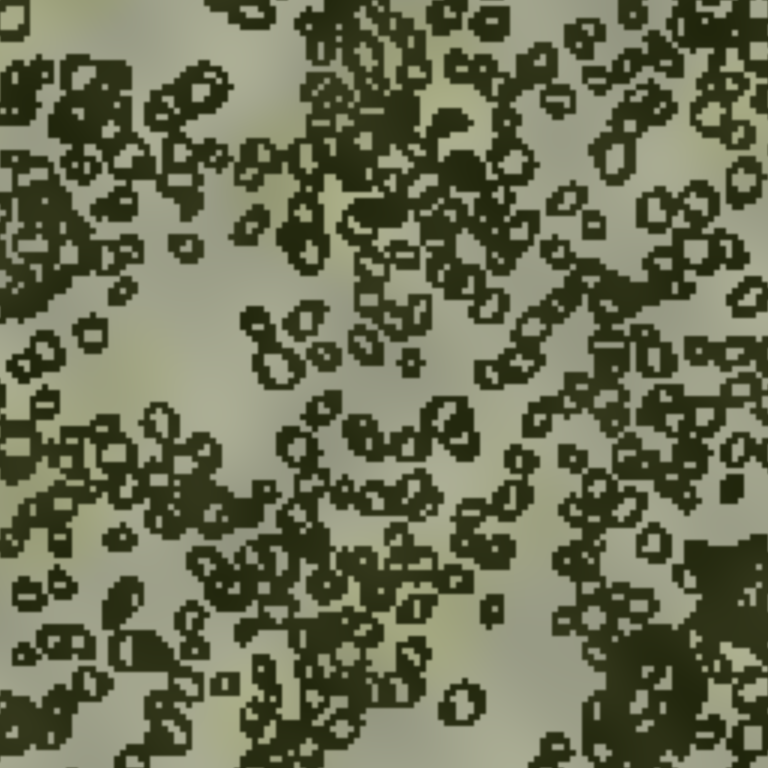
Give the GLSL for this pattern, as a WebGL 1 fragment shader.

```glsl
precision highp float;
// Clustered dark ring cells on a mottled grey-green ground, drawn in coarse soft-edged blocks.

uniform vec2 u_resolution;

const float BLOCKS = 128.0;

vec2 hash2(vec2 p) {
  vec2 k = vec2(dot(p, vec2(127.1, 311.7)), dot(p, vec2(269.5, 183.3)));
  return fract(sin(k) * 43758.545);
}

mat2 rotation(float a) {
  return mat2(cos(a), -sin(a), sin(a), cos(a));
}

// Approximate signed distance to an ellipse with the given radii.
float ellipse(vec2 p, vec2 radii) {
  float k = length(p / radii);
  return k * (k - 1.0) / (length(p / (radii * radii)) + 1e-4);
}

// Layered sines: broad smooth variation, roughly -1 to 1.
float waves(vec2 p) {
  float a = sin(p.x + 1.4 * sin(0.8 * p.y + 1.0));
  float b = sin(0.9 * p.y - 0.5 * p.x + 1.2 * sin(0.7 * p.x + 2.0));
  float c = sin(1.7 * p.x + 1.5 * p.y + 0.6);
  return 0.42 * a + 0.38 * b + 0.2 * c;
}

// Distance to scattered uneven rings, one per grid cell where the cluster is dense.
float ringLayer(vec2 uv, float count, float seed, float stray) {
  vec2 p = uv * count;
  vec2 home = floor(p);
  float nearest = 1.0;
  for (int y = -1; y <= 1; y++) {
    for (int x = -1; x <= 1; x++) {
      vec2 cell = home + vec2(float(x), float(y));
      vec2 place = hash2(cell + seed);
      vec2 shape = hash2(cell + seed + 41.3);
      vec2 style = hash2(cell + seed + 87.9);
      vec2 center = cell + 0.15 + 0.7 * place;
      float density = smoothstep(-0.45, 0.3, waves(center / count * 13.0 + 1.7));
      if (style.x < mix(stray, 0.93, density)) {
        vec2 q = rotation(6.283 * shape.y) * (p - center);
        float radius = mix(0.2, 0.43, shape.x);
        vec2 radii = radius * vec2(1.0, mix(0.62, 1.0, style.y));
        float angle = atan(q.y, q.x + 1e-5);
        float halfWidth = 0.125 * (1.0 + 0.3 * sin(2.0 * angle + 6.283 * place.x));
        nearest = min(nearest, abs(ellipse(q, radii)) - halfWidth);
      }
    }
  }
  return nearest / count;
}

// A thick ring, a curved body and a rod, larger than the other cells.
float largeBodies(vec2 uv) {
  vec2 q = rotation(1.3) * (uv - vec2(0.848, 0.095));
  float thick = abs(ellipse(q, vec2(0.071, 0.045))) - 0.021;
  vec2 c = uv - vec2(0.995, 0.225);
  float curved = max(abs(length(c) - 0.055) - 0.02, c.x - 0.01);
  vec2 s = uv - vec2(0.912, 0.89);
  vec2 axis = vec2(0.06, 0.11);
  float along = clamp(dot(s, axis) / dot(axis, axis), 0.0, 1.0);
  float rod = length(s - axis * along) - 0.009;
  return min(thick, min(curved, rod));
}

// Hard ink value of one block.
float ink(vec2 block) {
  vec2 uv = (block + 0.5) / BLOCKS;
  vec2 bent = uv + 0.004 * sin(uv.yx * 47.0 + vec2(0.0, 2.0));
  float d = ringLayer(bent, 16.0, 3.0, 0.15);
  d = min(d, ringLayer(rotation(0.6) * bent + 2.0, 18.0, 19.0, 0.04));
  return step(min(d, largeBodies(bent)), 0.0);
}

void main() {
  vec2 uv = gl_FragCoord.xy / min(u_resolution.x, u_resolution.y);

  // Blend neighbouring blocks over a narrow band.
  vec2 grid = uv * BLOCKS - 0.5;
  vec2 block = floor(grid);
  vec2 f = smoothstep(0.15, 0.85, fract(grid));
  float low = mix(ink(block), ink(block + vec2(1.0, 0.0)), f.x);
  float high = mix(ink(block + vec2(0.0, 1.0)), ink(block + 1.0), f.x);
  float coverage = mix(low, high, f.y);

  // Mottled ground with faint yellow patches.
  float light = 0.5 + 0.5 * waves(uv * 17.0 + 4.0);
  float warmth = smoothstep(0.0, 0.9, waves(uv * 11.0 + 8.0));
  vec3 ground = mix(vec3(0.57, 0.58, 0.50), vec3(0.675, 0.685, 0.585), light);
  ground += warmth * vec3(0.01, 0.015, -0.045);

  // Olive ink, uneven in depth.
  float depth = 0.5 + 0.5 * waves(uv * 23.0 + 12.0);
  vec3 olive = mix(vec3(0.205, 0.22, 0.11), vec3(0.125, 0.145, 0.045), depth);

  gl_FragColor = vec4(mix(ground, olive, coverage), 1.0);
}
```
